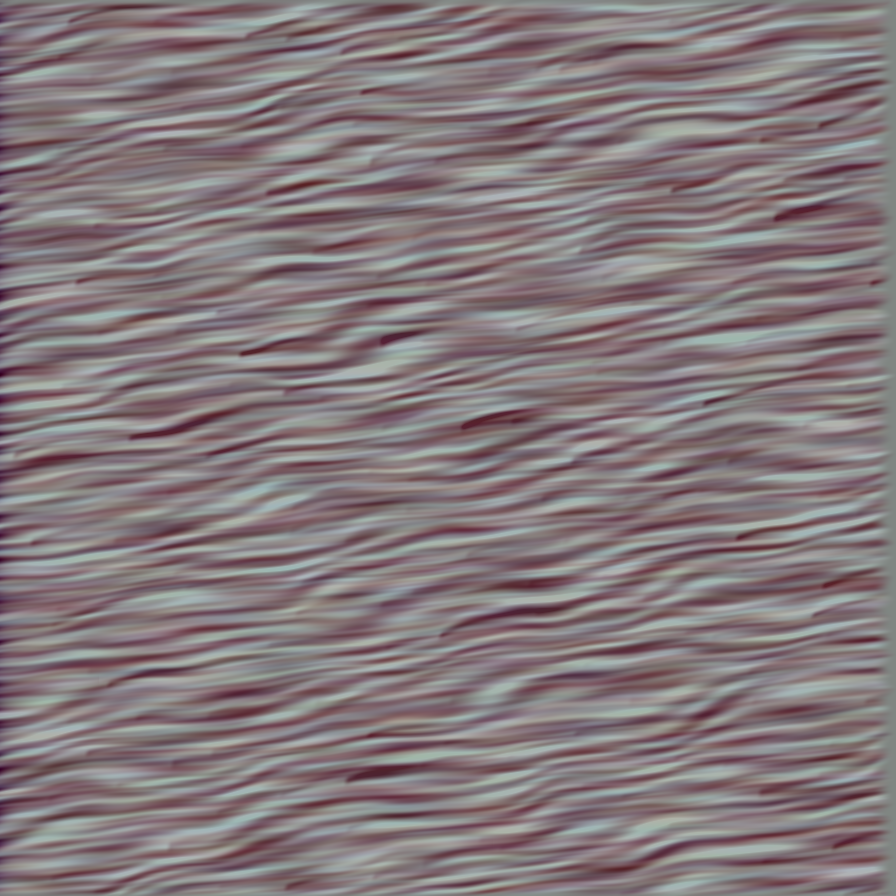
A three.js fragment shader for this texture:

```glsl
varying vec2 vUv;

vec2 hash2(vec2 p) {
  vec3 q = fract(vec3(p.xyx) * vec3(0.1031, 0.1030, 0.0973));
  q += dot(q, q.yzx + 33.33);
  return fract((q.xx + q.yz) * q.zy);
}

float slopeAt(vec2 cell, vec2 offset) {
  float angle = 6.2832 * hash2(cell + 200.0).x;
  return dot(vec2(cos(angle), sin(angle)), offset);
}

// Gradient noise, roughly -0.7 to 0.7
float noise(vec2 p) {
  vec2 i = floor(p), f = fract(p);
  vec2 u = f * f * f * (f * (f * 6.0 - 15.0) + 10.0);
  vec2 e = vec2(1.0, 0.0);
  return mix(mix(slopeAt(i, f), slopeAt(i + e, f - e), u.x),
             mix(slopeAt(i + e.yx, f - e.yx), slopeAt(i + e.xx, f - e.xx), u.x), u.y);
}

// Scattered furrows: abrupt left tip, long fading tail, bright lip above
float furrows(vec2 p) {
  vec2 size = vec2(0.11, 0.05);
  vec2 home = floor(p / size);
  float sum = 0.0;
  for (int j = -1; j <= 1; j++) {
    for (int i = -2; i <= 0; i++) {
      vec2 cell = home + vec2(float(i), float(j));
      vec2 d = p - (cell + hash2(cell + 71.0)) * size;
      vec2 kind = hash2(cell + 133.0);
      float tail = 1.0 - smoothstep(0.01, 0.13 + 0.08 * kind.y, d.x);
      d.y += 0.005 * exp(-max(d.x, 0.0) / 0.03);
      float groove = exp(-pow(abs(d.y) / 0.0038, 2.0)) * smoothstep(-0.003, 0.005, d.x);
      float lip = exp(-pow(abs(d.y - 0.009) / 0.0045, 2.0)) * smoothstep(-0.03, 0.03, d.x);
      sum += tail * (0.15 + 0.75 * pow(kind.x, 5.0)) * (0.5 * lip - groove);
    }
  }
  return sum;
}

void main() {
  vec2 uv = vUv;

  // Tilted, gently wandering coordinates
  vec2 p = vec2(uv.x, uv.y - 0.21 * uv.x);
  p.y += 0.014 * noise(uv * vec2(6.0, 14.0) + 7.0);
  p.y += 0.005 * noise(p * vec2(15.0, 36.0) + 31.0);

  // Regular ridges, branching streaks and nearly level fine ripples
  float phase = p.y / 0.0235 + 1.7 * noise(p * vec2(4.5, 13.0) + 50.0);
  float tone = 0.56 + 0.29 * sin(6.2832 * phase);
  tone += 0.62 * noise(p * vec2(6.0, 68.0) + 11.0);
  vec2 level = vec2(uv.x, mix(uv.y, p.y, 0.5));
  tone += 0.62 * noise(level * vec2(8.0, 118.0) + 83.0);
  tone += 0.48 * noise(level * vec2(13.0, 185.0) + 19.0);
  tone += 0.9 * furrows(p);
  tone = clamp(tone, -0.35, 1.15);

  // Maroon hollows to pale teal crests, with faint pink and blue tints
  vec3 color = mix(vec3(0.405, 0.265, 0.305), vec3(0.62, 0.65, 0.64), tone);
  color += vec3(0.07, -0.02, 0.0) * noise(level * vec2(8.0, 100.0) + 140.0);
  color += vec3(-0.02, 0.0, 0.07) * noise(level * vec2(10.0, 110.0) + 170.0);

  // Purple shade on the left, flat grey rim on the other sides
  float leftShade = exp(-uv.x / 0.012);
  color -= vec3(0.15, 0.2, 0.11) * leftShade * (1.1 - 0.7 * tone);
  float ragged = 0.012 * noise(vec2(uv.x * 6.0, uv.y * 80.0));
  float rim = smoothstep(0.974, 0.998, uv.x + ragged);
  rim = max(rim, 0.8 * smoothstep(0.991, 0.999, uv.y));
  rim = max(rim, 0.7 * (1.0 - smoothstep(0.0, 0.006, uv.y)));
  color = mix(color, vec3(0.5, 0.525, 0.51), rim);

  gl_FragColor = vec4(color, 1.0);
}
```
